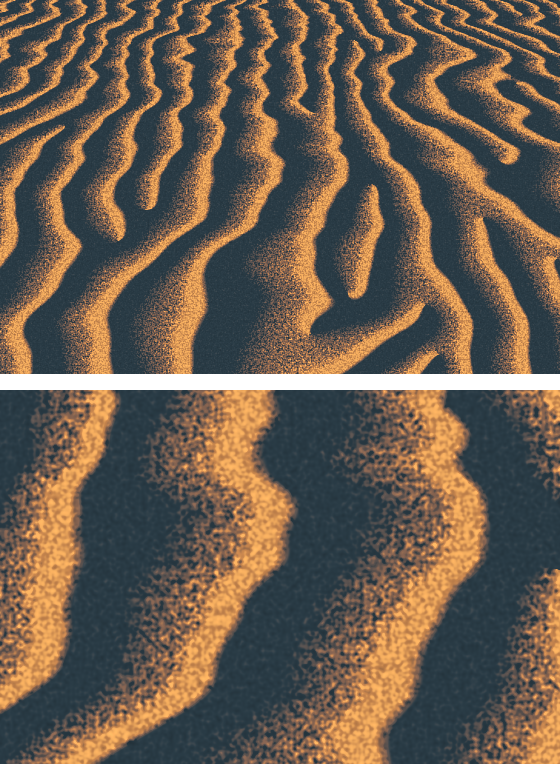
Top: the whole. Bottom: its middle third, enlarged.
This texture is drawn by a Shadertoy shader. Its source:

```glsl
const float TAU = 6.2831853;
const float HORIZON = 1.4;        // height of the vanishing line
const float RIPPLE_DENSITY = 6.0; // ripples per ground unit
const float FOCAL = 1.5;
const int FORKS = 16;

const vec3 SHADOW = vec3(0.16, 0.23, 0.27);
const vec3 DUSK = vec3(0.34, 0.31, 0.30);
const vec3 UMBER = vec3(0.51, 0.38, 0.31);
const vec3 OCHRE = vec3(0.79, 0.53, 0.31);
const vec3 GOLD = vec3(0.93, 0.66, 0.36);

vec2 hash2(vec2 p) {
    vec3 q = fract(p.xyx * vec3(0.1031, 0.1030, 0.0973));
    q += dot(q, q.yzx + 33.33);
    return fract((q.xx + q.yz) * q.zy);
}

float cornerSlope(vec2 cell, vec2 corner, vec2 f) {
    return dot(hash2(cell + corner) * 2.0 - 1.0, f - corner);
}

float gradientNoise(vec2 p) {
    vec2 i = floor(p);
    vec2 f = p - i;
    vec2 u = f * f * f * (f * (f * 6.0 - 15.0) + 10.0);
    float low = mix(cornerSlope(i, vec2(0.0, 0.0), f), cornerSlope(i, vec2(1.0, 0.0), f), u.x);
    float high = mix(cornerSlope(i, vec2(0.0, 1.0), f), cornerSlope(i, vec2(1.0, 1.0), f), u.x);
    return mix(low, high, u.y);
}

// Canvas point to ground plane, measured in ripple widths
vec2 toGround(vec2 uv) {
    return RIPPLE_DENSITY * vec2(uv.x + 0.03, FOCAL) / (HORIZON - uv.y);
}

// Each winding point makes one crest begin or end
float forkPhase(vec2 ground, float aspect) {
    float phase = 0.0;
    float turn = 1.0;
    for (int i = 0; i < FORKS; i++) {
        float n = float(i);
        vec2 h = hash2(vec2(n * 7.0 + 3.0, n * 3.0 + 11.0));
        vec2 fork = vec2((h.x - 0.5) * aspect, (n + h.y) / float(FORKS));
        vec2 d = ground - toGround(fork);
        phase += turn * atan(d.y, d.x + 0.00001) / TAU;
        turn = -turn;
    }
    return phase;
}

float ripplePhase(vec2 ground, float aspect) {
    float bend = 1.5 * gradientNoise(ground * vec2(0.22, 0.25) + 40.0);
    float meander = 0.62 * gradientNoise(ground * vec2(0.45, 0.75) + 80.0);
    float wobble = 0.18 * gradientNoise(ground * vec2(0.8, 1.7) + 120.0);
    return ground.x + bend + meander + wobble + forkPhase(ground, aspect);
}

// Shaded trough, dusted slope, lit crest, then a crisp drop
float sunlight(float t, float spread, float edge) {
    float slope = 0.52 * smoothstep(0.28 + spread, 0.78, t);
    float crest = smoothstep(0.66, 0.80, t);
    return mix(slope, 0.93, crest) * (1.0 - smoothstep(1.0 - edge, 1.0, t));
}

vec3 sandColor(float light) {
    vec3 color = mix(SHADOW, DUSK, smoothstep(0.0, 0.2, light));
    color = mix(color, UMBER, smoothstep(0.2, 0.4, light));
    color = mix(color, OCHRE, smoothstep(0.4, 0.8, light));
    return mix(color, GOLD, smoothstep(0.8, 1.0, light));
}

void mainImage(out vec4 fragColor, in vec2 fragCoord) {
    float aspect = iResolution.x / iResolution.y;
    vec2 uv = fragCoord / iResolution.y - vec2(0.5 * aspect, 0.0);
    vec2 ground = toGround(uv);

    // Fine grains with looser clumps
    float grain = 0.8 * gradientNoise(uv * 243.0 + 300.0)
                + 0.5 * gradientNoise(uv * 118.0 + 500.0);

    float t = fract(ripplePhase(ground, aspect) + 0.03 * grain);
    float spread = 0.3 * gradientNoise(ground * 0.9 + 160.0);
    float light = sunlight(t, spread, 0.07 + 0.06 * uv.y);

    float scatter = mix(0.15, 1.15, 4.0 * light * (1.0 - light));
    vec3 color = sandColor(light + grain * scatter);
    color *= 1.0 + 0.22 * grain;
    fragColor = vec4(color, 1.0);
}
```
